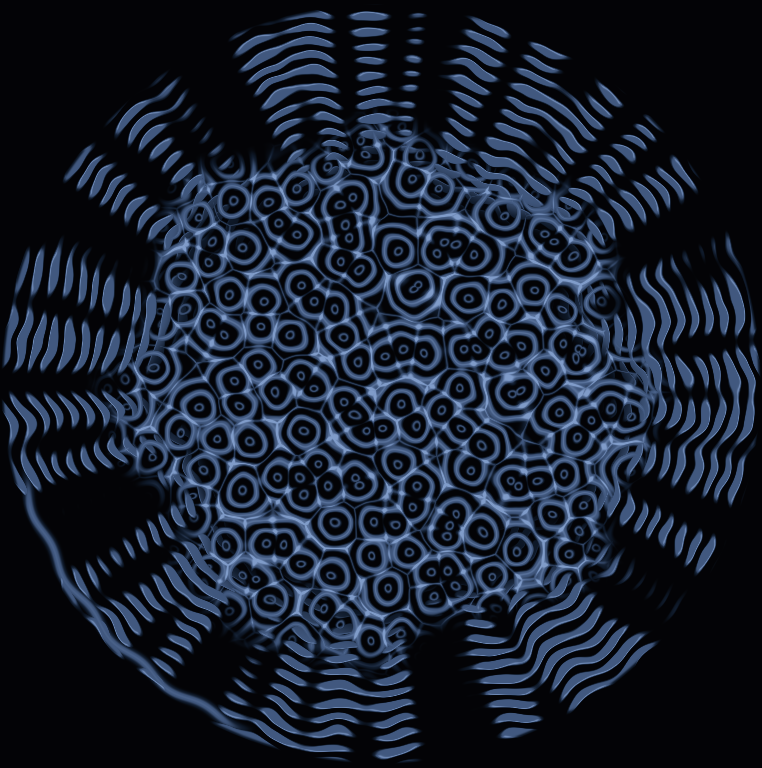
Reproduce this background procedurally as a WebGL 1 fragment shader.

```glsl
precision highp float;

uniform vec2 u_resolution;

const float TAU = 6.2831853;
const float DISC_RADIUS = 0.496;
const float CELL = 0.043;          // spacing of the scattered sources
const float DROPPED = 0.22;        // share of empty cells
const float CONTOUR_START = 0.0185;
const float CONTOUR_PERIOD = 0.0145;
const float RIPPLE_PERIOD = 0.0195;
const float BEAM_COUNT = 36.0;
const float BEAM_ANGLE = 0.052;

const vec3 BLACK = vec3(0.012, 0.012, 0.022);
const vec3 NAVY = vec3(0.05, 0.09, 0.15);
const vec3 STEEL = vec3(0.25, 0.34, 0.49);
const vec3 PALE = vec3(0.50, 0.61, 0.79);

vec2 hash2(vec2 p) {
  vec3 q = fract(vec3(p.xyx) * vec3(0.1031, 0.1030, 0.0973));
  q += dot(q, q.yzx + 33.33);
  return fract((q.xx + q.yz) * q.zy);
}

float noise(vec2 p) {
  vec2 i = floor(p);
  vec2 f = fract(p);
  f = f * f * (3.0 - 2.0 * f);
  float low = mix(hash2(i).x, hash2(i + vec2(1.0, 0.0)).x, f.x);
  float high = mix(hash2(i + vec2(0.0, 1.0)).x, hash2(i + 1.0).x, f.x);
  return mix(low, high, f.y);
}

float bell(float x, float width) {
  return exp(-x * x / (width * width));
}

// Soft window around one direction, seamless over the full turn
float sector(float angle, float center, float width) {
  return exp(-2.0 * (1.0 - cos(angle - center)) / (width * width));
}

// Contours around scattered sources, with bright seams between them
float cellPattern(vec2 p) {
  vec2 home = floor(p / CELL);
  float total = 0.00001;
  float near = 1.0;
  float next = 1.0;
  for (int j = -2; j <= 2; j++) {
    for (int i = -2; i <= 2; i++) {
      vec2 id = home + vec2(float(i), float(j));
      vec2 jitter = hash2(id + 57.0);
      float present = step(DROPPED, hash2(id + 191.0).y);
      float d = length(p - (id + jitter) * CELL) + 1.0 - present;
      total += exp(-260.0 * d);
      next = min(next, max(near, d));
      near = min(near, d);
    }
  }
  float dist = -log(total) / 260.0;
  float band = 0.5 + 0.5 * cos(TAU * (dist - CONTOUR_START) / CONTOUR_PERIOD);
  float shell = smoothstep(0.008, 0.015, dist);
  float lines = shell * (0.55 * smoothstep(0.1, 0.9, band) + 0.2 * pow(band, 10.0));
  float seam = 0.4 * shell * bell(next - near, 0.0028);
  float dots = 0.5 * bell(near - 0.0045, 0.002);
  return max(lines, dots) + seam;
}

// Dark sectors that cut through the outer ripples
float gaps(float a) {
  float g = sector(a, 0.47, 0.10) + sector(a, 1.42, 0.05);
  g += sector(a, 2.08, 0.13) + sector(a, 2.66, 0.09);
  g += sector(a, -2.69, 0.12) + sector(a, -2.10, 0.10);
  g += sector(a, -1.36, 0.11) + 0.7 * sector(a, -0.62, 0.09);
  return clamp(g, 0.0, 1.0);
}

// Radial beams broken into curved dashes
float ripplePattern(vec2 p, float r, float a) {
  vec2 dir = vec2(cos(a), sin(a));
  float drift = noise(dir * 5.0 + 20.0) - 0.5;
  float beam = 0.5 + 0.5 * cos(BEAM_COUNT * (a - BEAM_ANGLE) + 3.0 * drift);
  float patches = noise(p * 17.0 + 40.0);
  float strength = mix(beam, 1.0, 0.55 * patches) * (0.6 + 0.6 * patches);
  strength *= 1.0 - 0.95 * gaps(a) * smoothstep(0.27, 0.34, r);
  float wobble = 0.024 * noise(dir * 9.0) + 0.009 * noise(p * 36.0);
  float phase = TAU * (r + wobble) / RIPPLE_PERIOD;
  float wave = strength * (0.5 + 0.5 * cos(phase));
  float fill = 0.62 * smoothstep(0.18, 0.48, wave);
  float rim = 0.3 * bell(wave - 0.4, 0.1) * smoothstep(0.0, 0.7, sin(phase));
  return fill + rim;
}

// Long wavy stroke along the lower left border
float borderStroke(float r, float a) {
  float path = 0.481 + 0.004 * sin(31.0 * a);
  float reach = smoothstep(0.87, 0.93, cos(a + 2.42));
  return 0.68 * reach * bell(r - path, 0.006);
}

vec3 palette(float v) {
  vec3 c = mix(BLACK, NAVY, smoothstep(0.0, 0.2, v));
  c = mix(c, STEEL, smoothstep(0.15, 0.6, v));
  return mix(c, PALE, smoothstep(0.58, 1.0, v));
}

void main() {
  vec2 p = (gl_FragCoord.xy - 0.5 * u_resolution) / u_resolution.y;
  float r = length(p);
  float a = atan(p.y, p.x + 0.000001);

  vec2 bend = vec2(noise(p * 45.0), noise(p * 45.0 + 80.0)) - 0.5;
  float cells = cellPattern(p + 0.007 * bend);
  float ripples = ripplePattern(p, r, a);

  // The ripples take over from the cells across an uneven ring
  float edge = r + 0.07 * (noise(p * 12.0 + 9.0) - 0.5);
  float inner = 1.0 - smoothstep(0.30, 0.37, edge);
  float outer = smoothstep(0.25, 0.34, edge);
  float value = max(cells * inner, ripples * outer);
  value = max(value, borderStroke(r, a));
  value *= 1.0 - smoothstep(DISC_RADIUS - 0.008, DISC_RADIUS, r);

  gl_FragColor = vec4(palette(value), 1.0);
}
```
